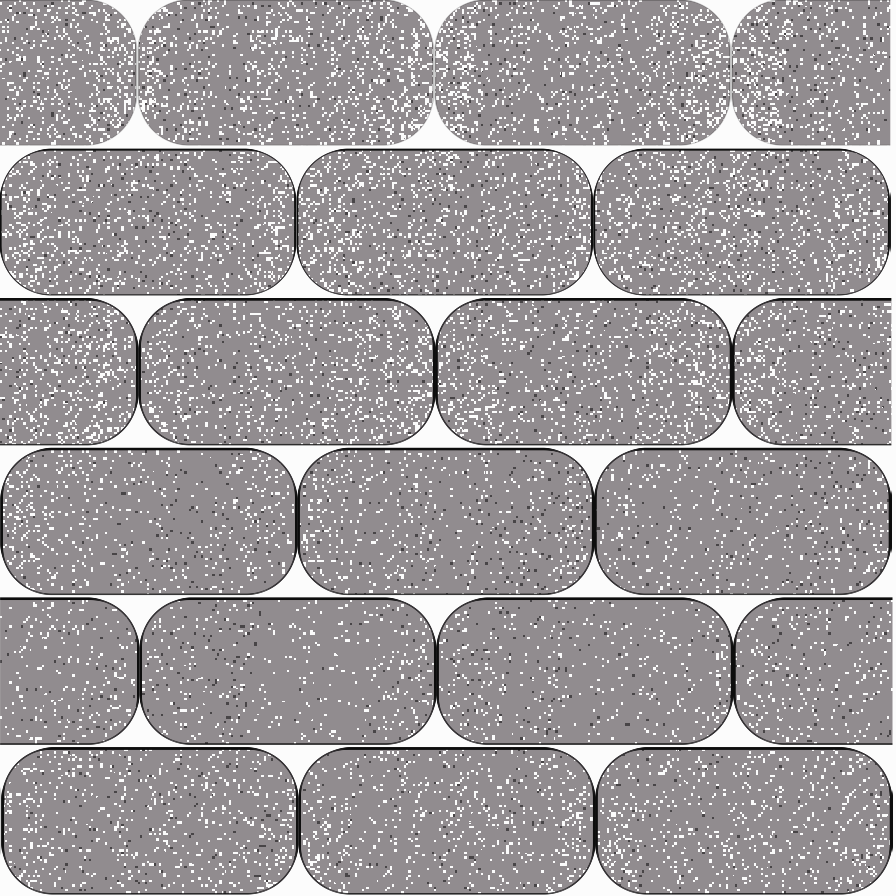
Give the GLSL for this pattern, as a WebGL 1 fragment shader.

```glsl
precision mediump float;
// Staggered wall of rounded, speckled grey bricks with worn dark outlines.

#ifdef GL_FRAGMENT_PRECISION_HIGH
precision highp float;
#endif

uniform vec2 u_resolution;

const vec2 PITCH = vec2(0.3313, 0.1671);
const vec2 HALF_SIZE = vec2(0.1644, 0.0811);
const float RADIUS = 0.056;
const float COLUMNS = 3.0;
const float STAGGER = 0.1545;
const float GRAINS = 384.0;

const vec3 MORTAR = vec3(0.99);
const vec3 STONE = vec3(0.57, 0.55, 0.56);
const vec3 SOOT = vec3(0.21, 0.20, 0.21);
const vec3 INK = vec3(0.05);

float hash(vec2 p) {
  return fract(sin(dot(p, vec2(12.9898, 78.233))) * 43758.5453);
}

float valueNoise(vec2 p) {
  vec2 cell = floor(p);
  vec2 f = fract(p);
  f = f * f * (3.0 - 2.0 * f);
  float low = mix(hash(cell), hash(cell + vec2(1.0, 0.0)), f.x);
  float high = mix(hash(cell + vec2(0.0, 1.0)), hash(cell + 1.0), f.x);
  return mix(low, high, f.y);
}

float roundedBox(vec2 p, vec2 halfSize, float radius) {
  vec2 q = abs(p) - halfSize + radius;
  return length(max(q, 0.0)) + min(max(q.x, q.y), 0.0) - radius;
}

// 1 on the curved corners, 0 along the straight sides.
float cornerMask(vec2 p, vec2 halfSize, float radius) {
  vec2 q = abs(p) - halfSize + radius;
  return smoothstep(0.0, 0.4 * radius, min(q.x, q.y));
}

// Share of white grains: upper rows and brick ends are more worn.
float wearDensity(vec2 p, float row) {
  float base = mix(0.055, 0.135, smoothstep(1.5, 3.5, row));
  base += 0.025 * (1.0 - step(0.5, row));
  float ends = smoothstep(0.45, 1.0, abs(p.x) / HALF_SIZE.x);
  float foot = 1.0 - smoothstep(-0.9, -0.2, p.y / HALF_SIZE.y);
  float clumps = valueNoise((p + HALF_SIZE) * 75.0);
  return base * (0.45 + 0.75 * clumps + 0.6 * ends + 0.5 * ends * foot);
}

vec3 speckledStone(vec2 uv, vec2 p, float row) {
  vec2 grain = floor(uv * GRAINS);
  float chipped = step(hash(grain), wearDensity(p, row));
  float sooty = step(hash(grain + 17.3), 0.012);
  vec3 color = mix(STONE, SOOT, 0.8 * sooty);
  return mix(color, MORTAR, chipped);
}

// Outline coverage, thinner on corners, undersides and high rows.
float outline(float d, float corner, float underside, float row, float px) {
  float width = mix(0.0030, 0.0018, max(corner, underside));
  width *= mix(1.0, 0.75, smoothstep(3.0, 4.0, row));
  float ink = 1.0 - smoothstep(-0.5 * px, 0.5 * px, abs(d) - 0.5 * width);
  float worn = mix(1.0, 0.25, step(4.5, row));
  return ink * worn * mix(1.0, 0.8, underside);
}

void main() {
  float px = 1.0 / min(u_resolution.x, u_resolution.y);
  vec2 uv = gl_FragCoord.xy / u_resolution;

  // Brick layout, drifting slightly left with height.
  float row = floor(uv.y / PITCH.y);
  float x = uv.x - 0.0018 + 0.0006 * row;
  float shifted = x - STAGGER * mod(row, 2.0);
  vec2 local = (fract(vec2(shifted, uv.y) / PITCH) - 0.5) * PITCH;

  // Brick face and outline.
  float d = roundedBox(local, HALF_SIZE, RADIUS);
  float corner = cornerMask(local, HALF_SIZE, RADIUS);
  float underside = 1.0 - smoothstep(-0.080, -0.070, local.y);
  float face = 1.0 - smoothstep(-0.5 * px, 0.5 * px, d);
  vec3 color = mix(MORTAR, speckledStone(uv, local, row), face);
  float line = outline(d, corner, underside, row, px);
  color = mix(color, mix(INK, SOOT, corner), line);

  // Clean cut at the two ends of the wall.
  float edge = min(x + 0.001, COLUMNS * PITCH.x + 0.001 - x);
  color = mix(MORTAR, color, smoothstep(-0.5 * px, 0.5 * px, edge));
  gl_FragColor = vec4(color, 1.0);
}
```
